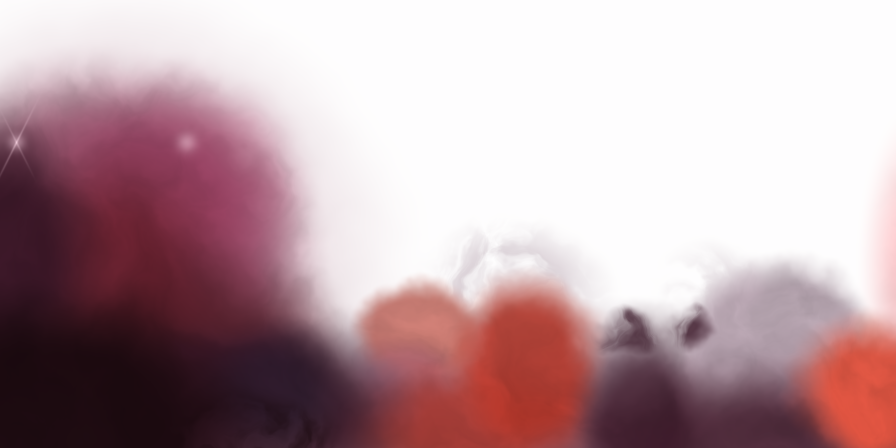
Reproduce this background procedurally as a Shadertoy shader.

```glsl
// Billowing smoke over white: a tall plum cloud at the left, and low red and
// grey clouds along the bottom. Soft ellipses are layered from back to front,
// with their outlines bent and their density varied by fractal noise.

const vec3 WHITE = vec3(0.997, 0.994, 0.995);
const vec3 MAUVE = vec3(0.56, 0.32, 0.41);
const vec3 MAGENTA = vec3(0.59, 0.25, 0.38);
const vec3 WINE = vec3(0.40, 0.12, 0.17);
const vec3 PLUM = vec3(0.21, 0.08, 0.14);
const vec3 SOOT = vec3(0.10, 0.035, 0.055);
const vec3 NAVY = vec3(0.15, 0.10, 0.17);
const vec3 ASH = vec3(0.66, 0.58, 0.63);
const vec3 SALMON = vec3(0.76, 0.43, 0.39);
const vec3 RED = vec3(0.70, 0.21, 0.16);
const vec3 EMBER = vec3(0.87, 0.32, 0.24);

float hash(vec2 p) {
    return fract(sin(dot(p, vec2(127.1, 311.7))) * 43758.5453);
}

float noise(vec2 p) {
    vec2 i = floor(p), f = fract(p);
    f = f * f * (3.0 - 2.0 * f);
    vec2 e = vec2(0.0, 1.0);
    return mix(mix(hash(i), hash(i + e.yx), f.x),
               mix(hash(i + e.xy), hash(i + e.yy), f.x), f.y);
}

float fbm(vec2 p) {
    float sum = 0.0, gain = 0.5;
    for (int i = 0; i < 5; i++) {
        sum += gain * noise(p);
        p = mat2(1.6, 1.2, -1.2, 1.6) * p + 3.7;
        gain *= 0.5;
    }
    return sum;
}

// Soft ellipse: 1 inside, 0 outside, half way at the given radius
float puff(vec2 p, vec2 center, vec2 radius, float softness) {
    float d = length((p - center) / radius);
    return 1.0 - smoothstep(1.0 - softness, 1.0 + softness, d);
}

float streak(vec2 p, vec2 center, vec2 direction, float reach) {
    vec2 q = p - center, dir = normalize(direction);
    float across = abs(q.x * dir.y - q.y * dir.x);
    return exp(-across * across / 0.000006) * smoothstep(reach, 0.0, abs(dot(q, dir)));
}

float glow(vec2 p, vec2 center, float size) {
    vec2 q = (p - center) / size;
    return exp(-dot(q, q));
}

// Tall plum cloud with a dark foot
vec3 leftCloud(vec3 col, vec2 p, float density) {
    col = mix(col, MAUVE, 0.22 * puff(p, vec2(0.24, 0.34), vec2(0.56, 0.57), 0.32));
    col = mix(col, MAUVE, 0.95 * puff(p, vec2(0.21, 0.33), vec2(0.45, 0.47), 0.26));
    col = mix(col, MAGENTA, 0.9 * puff(p, vec2(0.38, 0.55), vec2(0.22, 0.22), 0.6));
    col = mix(col, WINE, 0.9 * puff(p, vec2(0.25, 0.38), vec2(0.22, 0.21), 0.65));
    col = mix(col, PLUM, 0.95 * puff(p, vec2(-0.03, 0.42), vec2(0.20, 0.27), 0.45));
    col = mix(col, WINE * 0.75, 0.75 * puff(p, vec2(0.44, 0.22), vec2(0.26, 0.17), 0.6));
    col = mix(col, PLUM, 0.85 * puff(p, vec2(0.56, 0.08), vec2(0.29, 0.18), 0.35));
    col = mix(col, NAVY, 0.7 * puff(p, vec2(0.61, 0.13), vec2(0.13, 0.12), 0.6));
    col = mix(col, SOOT, 0.97 * puff(p, vec2(0.12, 0.08), vec2(0.36, 0.23), 0.4));
    return mix(col, SOOT, density * puff(p, vec2(0.52, 0.0), vec2(0.20, 0.09), 0.6));
}

// Hazy floor with grey domes and glowing red billows
vec3 lowClouds(vec3 col, vec2 p, float density) {
    float fromLeft = smoothstep(0.55, 0.85, p.x);
    col = mix(col, ASH, 0.9 * fromLeft * (1.0 - smoothstep(0.16, 0.33, p.y)));
    col = mix(col, ASH, 0.45 * density * puff(p, vec2(1.14, 0.34), vec2(0.16, 0.12), 0.5));
    col = mix(col, ASH, 0.25 * density * puff(p, vec2(1.60, 0.36), vec2(0.11, 0.08), 0.6));
    col = mix(col, ASH, 0.85 * puff(p, vec2(1.74, 0.22), vec2(0.20, 0.20), 0.22));
    col = mix(col, MAUVE * 0.72, 0.8 * fromLeft * (1.0 - smoothstep(0.03, 0.23, p.y)));
    col = mix(col, SALMON, 0.9 * puff(p, vec2(0.95, 0.25), vec2(0.12, 0.115), 0.25));
    col = mix(col, RED, 0.9 * puff(p, vec2(1.18, 0.17), vec2(0.14, 0.16), 0.35));
    col = mix(col, MAUVE, 0.55 * puff(p, vec2(0.92, 0.13), vec2(0.10, 0.08), 0.6));
    col = mix(col, RED, 0.75 * puff(p, vec2(1.04, 0.03), vec2(0.22, 0.11), 0.55));
    col = mix(col, PLUM, 0.75 * puff(p, vec2(1.43, 0.06), vec2(0.12, 0.18), 0.5));
    col = mix(col, PLUM, 0.6 * puff(p, vec2(1.66, 0.0), vec2(0.24, 0.13), 0.6));
    return mix(col, EMBER, 0.95 * puff(p, vec2(1.96, 0.12), vec2(0.17, 0.15), 0.4));
}

// Small dark tatters of smoke
vec3 tatters(vec3 col, vec2 p, float density) {
    float mask = puff(p, vec2(0.45, 0.24), vec2(0.045, 0.025), 0.6);
    mask += puff(p, vec2(1.38, 0.25), vec2(0.06, 0.025), 0.6);
    mask += puff(p, vec2(1.53, 0.26), vec2(0.05, 0.022), 0.6);
    return mix(col, PLUM, 0.8 * density * min(mask, 1.0));
}

void mainImage(out vec4 fragColor, in vec2 fragCoord) {
    vec2 p = fragCoord / iResolution.y;
    p.x *= 2.0 * iResolution.y / iResolution.x;

    vec2 bend = vec2(fbm(p * 5.0), fbm(p * 5.0 + 17.3)) - 0.48;
    float fine = fbm(p * 11.0 + bend * 4.0);
    float density = smoothstep(0.28, 0.65, fine);

    vec3 col = WHITE;
    col = mix(col, vec3(0.96, 0.64, 0.66), 0.6 * puff(p, vec2(2.05, 0.40), vec2(0.09, 0.24), 0.6));
    col = lowClouds(col, p + bend * 0.10, density);
    col = leftCloud(col, p + bend * 0.07, density);
    col = tatters(col, p + bend * 0.16, density);

    // Mottle only the smoke, leaving the open background clean
    float smoke = 1.0 - smoothstep(0.6, 0.99, col.g);
    col *= 1.0 + 0.22 * smoke * (fine - 0.48);

    // Two soft sparkles, the first crossed by thin streaks
    vec2 spark = vec2(0.037, 0.682);
    float light = 0.5 * glow(p, spark, 0.018) + 0.5 * glow(p, vec2(0.417, 0.682), 0.022);
    light += 0.3 * streak(p, spark, vec2(0.5, 1.0), 0.15);
    light += 0.2 * streak(p, spark, vec2(-0.5, 1.0), 0.11);
    col = mix(col, vec3(0.93, 0.78, 0.84), min(light, 1.0));
    fragColor = vec4(col, 1.0);
}
```
